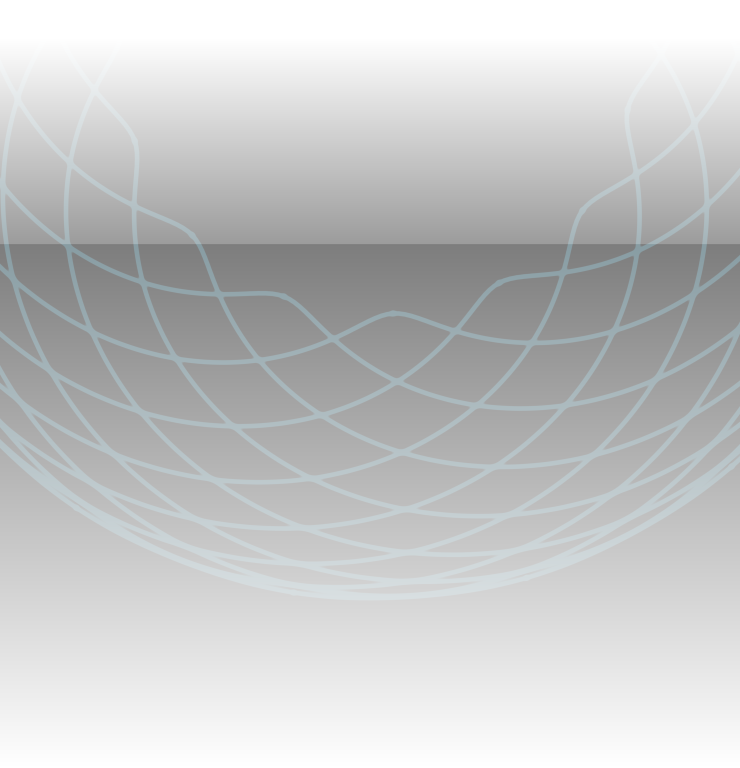
Give the GLSL for this background, as a Shadertoy shader.

```glsl
// A looping trochoid lattice over two stacked grey gradients.
#define HORIZON 0.6820
#define WHITE_TOP 0.9505
#define CENTER vec2(0.009, 0.9245)
#define INNER_RADIUS 0.3333
#define OUTER_RADIUS 0.7044
#define LOOP_SPACING 0.4346
#define LOOP_PHASE 0.063
#define TURN_RATE 0.899
#define HALF_WIDTH 0.0030
#define JOINT_BLEND 0.004
#define STEPS 48

const float PI = 3.14159265;
const vec3 LINE_TINT = vec3(0.08, 0.24, 0.29);

float backgroundGrey(float y, float pixel) {
    float lower = mix(1.0, 0.49, clamp(y / HORIZON, 0.0, 1.0));
    float upper = mix(0.61, 1.0, clamp((y - HORIZON) / (WHITE_TOP - HORIZON), 0.0, 1.0));
    return mix(lower, upper, smoothstep(-0.5 * pixel, 0.5 * pixel, y - HORIZON));
}

// Angle and radius of one strand, from inner tip (0) to outer tip (PI).
vec2 strandPolar(float s) {
    float carrier = 0.5 * (OUTER_RADIUS + INNER_RADIUS);
    float wheel = 0.5 * (OUTER_RADIUS - INNER_RADIUS);
    vec2 arm = vec2(carrier - wheel * cos(s), wheel * sin(s));
    return vec2(TURN_RATE * s - atan(arm.y, arm.x), length(arm));
}

// Wraps an angle to the nearest repeat of the strand.
float foldAngle(float angle) {
    return mod(angle + 0.5 * LOOP_SPACING, LOOP_SPACING) - 0.5 * LOOP_SPACING;
}

float segmentDistance(vec2 p, vec2 span) {
    return length(p - span * clamp(dot(p, span) / dot(span, span), 0.0, 1.0));
}

float smoothMin(float a, float b, float k) {
    float h = max(k - abs(a - b), 0.0) / k;
    return min(a, b) - 0.25 * h * h * k;
}

// Distance to both mirrored strand families.
float latticeDistance(vec2 p) {
    float radius = length(p);
    if (radius < INNER_RADIUS - 0.02 || radius > OUTER_RADIUS + 0.02) return 1.0;
    float angle = atan(p.x, -p.y) - LOOP_PHASE;
    vec2 nearest = vec2(1.0);
    vec2 start = strandPolar(0.0);
    for (int i = 1; i <= STEPS; i++) {
        vec2 end = strandPolar(PI * float(i) / float(STEPS));
        vec2 span = vec2((end.x - start.x) * radius, end.y - start.y);
        float rise = radius - start.y;
        vec2 right = vec2(foldAngle(angle - start.x) * radius, rise);
        vec2 left = vec2(foldAngle(-angle - start.x) * radius, rise);
        nearest = min(nearest, vec2(segmentDistance(right, span), segmentDistance(left, span)));
        start = end;
    }
    return smoothMin(nearest.x, nearest.y, JOINT_BLEND);
}

void mainImage(out vec4 fragColor, in vec2 fragCoord) {
    float pixel = 1.0 / iResolution.y;
    vec2 p = (fragCoord - vec2(0.5 * iResolution.x, 0.0)) * pixel;

    // Backdrop
    float grey = backgroundGrey(p.y, pixel);

    // Lattice, fading into the white
    float line = 1.0 - smoothstep(-0.7 * pixel, 0.7 * pixel, latticeDistance(p - CENTER) - HALF_WIDTH);
    vec3 color = vec3(grey) + line * LINE_TINT * (1.0 - grey);
    fragColor = vec4(color, 1.0);
}
```
